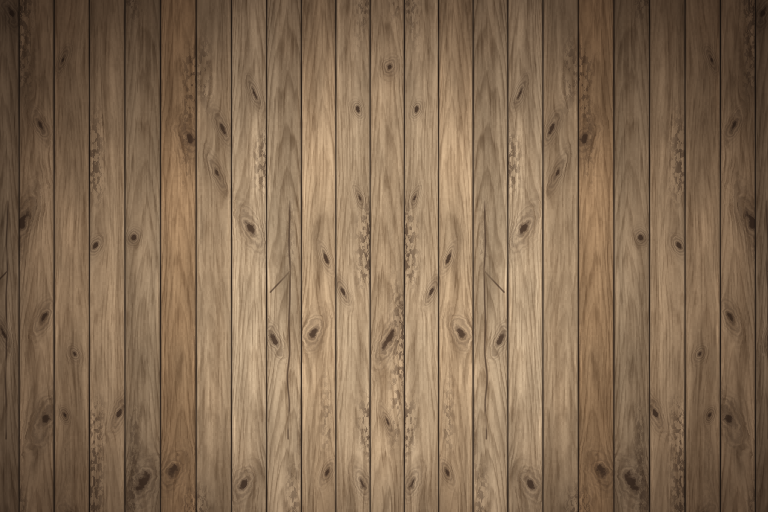
Write a WebGL 1 fragment shader that draws this texture.

```glsl
precision highp float;
// Weathered vertical timber boards, 22 across, mirrored about the middle board.
// Each board gets hashed tone, crisp stretched grain bent around knots, stains
// and a split; thin seams and a warm vignette finish the wall.

uniform vec2 u_resolution;

const float BOARDS = 22.0;
const float MIRROR_X = 0.5042;
const float KNOT_SPACING = 3.4;
const vec3 PALE_WOOD = vec3(0.76, 0.665, 0.545);
const vec3 DARK_GRAIN = vec3(0.42, 0.335, 0.25);
const vec3 KNOT_BROWN = vec3(0.24, 0.175, 0.135);
const vec3 SEAM_BROWN = vec3(0.16, 0.12, 0.095);
const vec3 WARM_TINT = vec3(1.02, 0.91, 0.79);

float hash(vec2 p) {
  vec3 q = fract(vec3(p.xyx) * 0.1031);
  q += dot(q, q.yzx + 33.33);
  return fract((q.x + q.y) * q.z);
}

float noise(vec2 p) {
  vec2 i = floor(p), f = fract(p);
  f = f * f * (3.0 - 2.0 * f);
  return mix(mix(hash(i), hash(i + vec2(1.0, 0.0)), f.x),
             mix(hash(i + vec2(0.0, 1.0)), hash(i + vec2(1.0, 1.0)), f.x), f.y);
}

float fbm(vec2 p) {
  float sum = 0.0, amp = 0.5;
  for (int i = 0; i < 4; i++) {
    sum += amp * noise(p);
    p = p * 2.03 + 17.7;
    amp *= 0.5;
  }
  return sum / 0.9375;
}

float segment(vec2 p, vec2 a, vec2 b) {
  vec2 ab = b - a;
  return length(p - a - ab * clamp(dot(p - a, ab) / dot(ab, ab), 0.0, 1.0));
}

// Returns grain position bent around nearby knots (x) and knot darkness (y).
vec2 knots(vec2 p, float id) {
  float bent = p.x, dark = 0.0;
  float cell = floor(p.y / KNOT_SPACING);
  for (int i = -1; i <= 1; i++) {
    float c = cell + float(i);
    vec2 seed = vec2(id * 7.0 + 3.0, c + 41.0);
    float present = step(0.35, hash(seed));
    float size = mix(0.07, 0.26, hash(seed + 11.3));
    vec2 centre = vec2(hash(seed + 23.7) * 0.8 - 0.4,
                       (c + 0.1 + 0.8 * hash(seed + 37.1)) * KNOT_SPACING);
    vec2 d = p - centre;
    d.y = d.y * 0.8 + d.x * (hash(seed + 51.9) - 0.5) * 2.4;
    float r = length(d) / size + 1.1 * (fbm(p * 6.0 + id) - 0.5);
    float halo = exp(-r * r * 0.2);
    float rings = 0.5 + 0.5 * cos(r * 9.0);
    float core = 1.0 - smoothstep(0.3, 0.9, r);
    bent -= present * d.x * halo * 0.85;
    dark = max(dark, present * max(core * 0.85, halo * (0.12 + 0.3 * rings)));
  }
  return vec2(bent, dark);
}

// Grain darkness: broad bands, fibres, thin pores and nested arch lines.
float grain(vec2 p, float bent, float id) {
  float seed = id * 19.0;
  float x = bent + 0.22 * (noise(vec2(p.x * 2.0 + seed, p.y * 0.4)) - 0.5);
  float bands = fbm(vec2(x * 5.0 + seed, p.y * 0.25));
  float fibres = noise(vec2(x * 22.0 + seed, p.y * 0.6));
  float pores = smoothstep(0.62, 0.85, noise(vec2(x * 21.0 + seed + 90.0, p.y * 1.8)));
  float lean = x - 0.3 * (hash(vec2(id, 5.0)) - 0.5);
  float arch = fract(6.0 * (1.6 * lean * lean + 0.12 * p.y) + 1.3 * bands);
  arch = smoothstep(0.35, 0.85, arch) * (1.0 - smoothstep(0.85, 1.0, arch));
  float archy = 0.08 + 0.2 * hash(vec2(id, 9.0));
  float flecks = hash(floor(vec2(p.x * 23.0 + seed, p.y * 12.0)));
  return 0.62 * bands + 0.24 * fibres + 0.16 * pores + 0.09 * flecks
       + archy * (arch - 0.35) - 0.10;
}

// Dark, speckled weathering that clings to one edge of some boards.
float stain(vec2 p, float id) {
  float patches = smoothstep(0.6, 0.9, noise(vec2(id * 13.0 + p.x, p.y * 0.4)));
  float edge = smoothstep(-0.1, 0.5, p.x * sign(hash(vec2(id, 31.0)) - 0.5));
  float specks = smoothstep(0.4, 0.65, fbm(p * vec2(16.0, 9.0) + id * 5.0));
  return patches * edge * specks;
}

// Fine broken split with a slanting side branch, on every eighth board.
float split(vec2 p, float id, float pixel) {
  p.x += 0.07 * (noise(vec2(id, p.y * 1.3)) - 0.5);
  float d = min(segment(p, vec2(-0.12, 2.1), vec2(-0.15, 8.9)),
                segment(p, vec2(-0.14, 6.9), vec2(0.42, 6.3)));
  float onBoard = 1.0 - step(0.5, abs(mod(id, 8.0) - 3.0));
  float broken = 0.3 + 0.7 * smoothstep(0.25, 0.6, noise(vec2(id, p.y * 1.9)));
  return onBoard * broken * (1.0 - smoothstep(0.0, 0.02 + 0.8 * pixel, d));
}

void main() {
  vec2 uv = gl_FragCoord.xy / u_resolution;
  float pixel = BOARDS / u_resolution.x;

  // Board number and position, in board widths that vary slightly
  float across = (uv.x - MIRROR_X) * BOARDS;
  across += 0.045 * sin(across * 0.46);
  float id = floor(abs(across) + 0.5);
  float u = id < 0.5 ? across : abs(across) - id;
  vec2 p = vec2(u, gl_FragCoord.y * pixel);

  // Wood surface
  vec2 knot = knots(p, id);
  vec3 color = mix(PALE_WOOD, DARK_GRAIN, clamp(grain(p, knot.x, id), 0.0, 1.0));
  color *= 0.91 + 0.17 * hash(vec2(id, 2.0));
  color *= 0.86 + 0.28 * fbm(vec2(p.x * 1.5 + id * 7.0, p.y * 0.5));
  float warmth = 0.25 * hash(vec2(id, 17.0)) + 0.4 * exp(-2.0 * (id - 6.0) * (id - 6.0));
  color *= mix(vec3(1.0), WARM_TINT, warmth);

  // Marks
  color = mix(color, KNOT_BROWN, knot.y);
  color = mix(color, KNOT_BROWN, 0.6 * stain(p, id));
  color = mix(color, KNOT_BROWN, 0.65 * split(p, id, pixel));

  // Thin, uneven seams with a worn pale lip and soft shading
  float gap = 0.5 - abs(u);
  float wear = noise(vec2(floor(abs(across)) * 3.0 + 50.0, p.y * 1.2));
  color *= 1.0 - 0.10 * exp(-gap * 14.0);
  color *= 1.0 + 0.14 * exp(-pow((gap - 0.08) / 0.03, 2.0)) * wear;
  float seam = 1.0 - smoothstep(0.0, 0.014 + 0.75 * pixel, gap);
  color = mix(color, SEAM_BROWN, (0.72 + 0.28 * wear) * seam);

  // Vignette, warmer in the shade
  float reach = length((uv - vec2(0.5, 0.42)) * vec2(1.0, 0.85));
  float light = mix(1.06, 0.35, smoothstep(0.15, 0.75, reach));
  color *= pow(vec3(light), vec3(1.0, 1.10, 1.16));
  gl_FragColor = vec4(color, 1.0);
}
```
